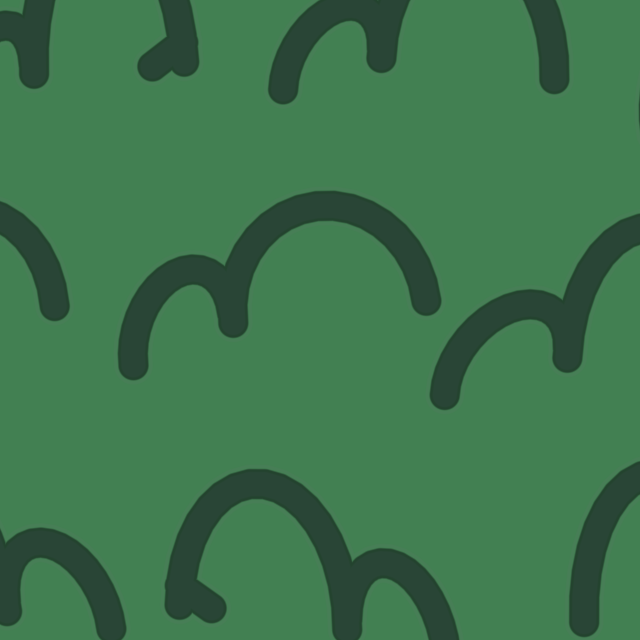
A Shadertoy shader for this pattern:

```glsl
// Draws scattered foliage outlines: thick, round-ended scalloped arches on flat green.

const vec3  LEAF_GREEN = vec3(0.26, 0.50, 0.32);
const vec3  HALO_GREEN = vec3(0.29, 0.49, 0.35);
const vec3  INK_GREEN  = vec3(0.16, 0.27, 0.21);
const vec3  RIM_GREEN  = vec3(0.13, 0.26, 0.17);
const vec2  CELL       = vec2(0.56, 0.42);   // spacing of the bushes
const vec2  SHIFT      = vec2(0.22, 0.13);   // offset of the whole layout
const vec2  JITTER     = vec2(0.06, 0.07);   // random displacement of a bush
const float ROW_OFFSET = 0.43;               // sideways step per row, in cells
const float HALF_WIDTH = 0.0235;             // half the stroke thickness
const float SOFTNESS   = 0.0018;             // half the edge blur
const float MAX_TILT   = 0.22;
const float HOOK_SHARE = 0.4;                // share of bushes with a hooked end
const int   ARCH_STEPS = 18;
const float PI         = 3.14159265;

// Four random values per cell, without sine
vec4 hash4(vec2 p) {
    vec4 q = fract(p.xyxy * vec4(0.1031, 0.1030, 0.0973, 0.1099));
    q += dot(q, q.wzxy + 33.33);
    return fract((q.xxyz + q.yzzw) * q.zywx);
}

float segmentDistance(vec2 p, vec2 a, vec2 b) {
    vec2 pa = p - a, ba = b - a;
    return length(pa - ba * clamp(dot(pa, ba) / dot(ba, ba), 0.0, 1.0));
}

// Half-ellipse standing on two feet that may differ in height
vec2 archPoint(vec2 footA, vec2 footB, float height, float t) {
    vec2 base = mix(footA, footB, 0.5 - 0.5 * cos(PI * t));
    return base + vec2(0.0, height * sin(PI * t));
}

float archDistance(vec2 p, vec2 footA, vec2 footB, float height) {
    float d = 1e3;
    vec2 previous = footA;
    for (int i = 1; i <= ARCH_STEPS; i++) {
        vec2 next = archPoint(footA, footB, height, float(i) / float(ARCH_STEPS));
        d = min(d, segmentDistance(p, previous, next));
        previous = next;
    }
    return d;
}

// A tall arch and a low arch that meet in one foot at the origin
float bushDistance(vec2 p, vec2 id) {
    vec4 place = hash4(id + 17.0);
    vec4 shape = hash4(id + 71.0);

    p -= (place.xy - 0.5) * JITTER;
    float tilt = (place.z - 0.5) * 2.0 * MAX_TILT;
    p = mat2(cos(tilt), -sin(tilt), sin(tilt), cos(tilt)) * p;
    p.x *= place.w < 0.5 ? -1.0 : 1.0;
    p += vec2(0.055, 0.065) * vec2(1.0, -1.0) + vec2(0.0, 0.13);
    p.y -= 0.03;

    vec2 tallFoot = vec2(-mix(0.31, 0.23, shape.x), mix(-0.03, 0.06, shape.y));
    vec2 lowFoot  = vec2(mix(0.15, 0.19, shape.z), -mix(0.04, 0.12, shape.w));
    float tallRise = mix(0.16, 0.24, shape.x);
    float lowRise  = mix(0.09, 0.13, shape.y);

    float d = archDistance(p, tallFoot, vec2(0.0), tallRise);
    d = min(d, archDistance(p, vec2(0.0, 0.015), lowFoot, lowRise));
    if (fract(shape.z * 7.0 + place.x) < HOOK_SHARE) {
        vec2 hookStart = tallFoot + vec2(0.0, 0.03);
        d = min(d, segmentDistance(p, hookStart, tallFoot + vec2(0.05, -0.005)));
    }
    return d - HALF_WIDTH;
}

// Nearest outline among the bushes of the surrounding cells
float foliageDistance(vec2 p) {
    float d = 1e3;
    float row = floor(p.y / CELL.y);
    for (int j = -1; j <= 1; j++) {
        float y = row + float(j);
        float offset = fract(y * ROW_OFFSET);
        float column = floor(p.x / CELL.x - offset);
        for (int i = -1; i <= 1; i++) {
            vec2 id = vec2(column + float(i), y);
            vec2 center = (id + 0.5 + vec2(offset, 0.0)) * CELL;
            d = min(d, bushDistance(p - center, id));
        }
    }
    return d;
}

void mainImage(out vec4 fragColor, in vec2 fragCoord) {
    vec2 uv = fragCoord / iResolution.y;
    float d = foliageDistance(uv + SHIFT);
    float blur = max(SOFTNESS, 0.7 / iResolution.y);

    // Faint pale halo outside the stroke, darker rim just inside it
    float halo = 1.0 - smoothstep(0.001, 0.004, abs(d - 0.004));
    float rim  = 1.0 - smoothstep(0.001, 0.004, abs(d + 0.002));
    vec3 ground = mix(LEAF_GREEN, HALO_GREEN, 0.6 * halo);
    vec3 ink    = mix(INK_GREEN, RIM_GREEN, 0.7 * rim);

    fragColor = vec4(mix(ink, ground, smoothstep(-blur, blur, d)), 1.0);
}
```
